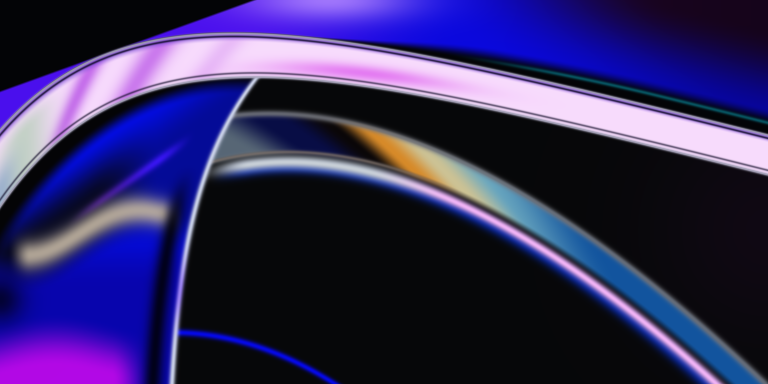
A WebGL 2 fragment shader for this background:

```glsl
#version 300 es
precision highp float;
uniform vec2 u_resolution;
out vec4 outColor;

float line(float d, float width) { return exp(-d * d / (width * width)); }

// Filled span between two signed limits, with soft sides
float span(float d, float lo, float hi, float soft) {
  return smoothstep(lo - soft, lo + soft, d) * (1.0 - smoothstep(hi - soft, hi + soft, d));
}

// Steep start that relaxes into a straight slope
float sweep(float x, float base, float slope, float lift, float decay) {
  return base + slope * x + lift * exp(-decay * x);
}

// Parabola that flattens away from its crest
float arch(float x, vec2 crest, float bend, float relax) {
  float d = x - crest.x;
  return crest.y + bend * d * d / (1.0 + relax * d);
}

// Blue sheet behind the ribbon; h is the height above its lower edge
vec3 sheetColor(vec2 p, float h) {
  vec3 c = mix(vec3(0.29, 0.06, 0.93), vec3(0.04, 0.03, 0.87), smoothstep(0.6, 1.2, p.x));
  vec2 g = (p - vec2(0.86, 0.0)) / vec2(0.22, 0.055);
  c = mix(c, vec3(0.7, 0.53, 1.0), 0.85 * exp(-dot(g, g)));
  c = mix(c, vec3(0.12, 0.02, 0.15), smoothstep(0.02, 0.25, h) * smoothstep(1.1, 1.75, p.x));
  return c * mix(1.0, 0.7, smoothstep(1.2, 2.0, p.x));
}

// Pale ribbon; t runs from its upper to its lower edge
vec3 ribbonColor(float x, float t) {
  vec3 c = vec3(0.97, 0.86, 0.99);
  float u = x + 0.1 * t;
  float streaks = line(u - 0.25, 0.035) + 0.9 * line(u - 0.43, 0.05) + 0.3 * line(u - 0.62, 0.04);
  c = mix(c, vec3(0.74, 0.36, 0.91), min(streaks, 1.0) * 0.85);
  c = mix(c, vec3(0.88, 0.42, 0.94), 0.85 * line(t - 0.72 + 0.35 * (x - 0.85), 0.2) * line(x - 0.95, 0.24));
  c = mix(c, vec3(0.77, 0.82, 0.78), line(x - 0.06, 0.07) * smoothstep(0.0, 0.4, t));
  c = mix(c, vec3(0.45, 0.6, 0.75), 0.6 * line(x, 0.04) * smoothstep(0.3, 0.8, t));
  return mix(c, vec3(0.48, 0.28, 0.85), 0.75 * (1.0 - smoothstep(0.04, 0.2, t)));
}

// Folded glass at the left; stem is the x of its right edge
vec3 glassColor(vec2 p, float stem) {
  float fold = 0.655 - 0.105 * smoothstep(0.05, 0.4, p.x) + 0.012 * sin(p.x * 16.0);
  float streak = p.y - 0.56 + 0.7 * (p.x - 0.21);
  vec3 c = mix(vec3(0.01, 0.05, 0.93), vec3(0.03, 0.02, 0.68), smoothstep(0.55, 0.75, p.y));
  float shade = smoothstep(-0.18, -0.02, streak) * (1.0 - smoothstep(fold - 0.01, fold + 0.1, p.y));
  c = mix(c, vec3(0.025, 0.03, 0.09), shade * (0.95 - 0.55 * smoothstep(0.24, 0.42, p.x)));
  c += vec3(0.2, 0.04, 0.35) * line(streak, 0.014) * span(p.x, 0.22, 0.46, 0.05);
  float crease = line(p.y - fold, 0.037) * span(p.x, 0.05, 0.45, 0.03);
  c = mix(c, vec3(0.74, 0.69, 0.62), crease * 0.92);
  float blush = smoothstep(0.84, 0.98, p.y + 0.025 * sin(p.x * 11.0));
  c = mix(c, vec3(0.7, 0.03, 0.9), blush * (1.0 - smoothstep(0.29, 0.4, p.x)));
  c *= 1.0 - 0.7 * line(p.x, 0.06) * line(p.y - 0.78, 0.06);
  return c * (1.0 - 0.85 * line(p.x - stem + 0.05, 0.024) * smoothstep(0.42, 0.6, p.y));
}

// Spectrum inside the thin arch; s runs from outer to inner edge
vec3 spectrumColor(float x, float s) {
  float u = x - 0.2 * s;
  vec3 c = mix(vec3(0.34, 0.4, 0.46), vec3(0.03, 0.05, 0.27), smoothstep(0.5, 0.65, u));
  c = mix(c, vec3(0.04, 0.025, 0.03), smoothstep(0.7, 0.83, u));
  c = mix(c, vec3(0.84, 0.54, 0.16), smoothstep(0.83, 0.94, u));
  c = mix(c, vec3(0.8, 0.76, 0.58), smoothstep(0.94, 1.07, u));
  c = mix(c, vec3(0.42, 0.66, 0.75), smoothstep(1.07, 1.25, u));
  return mix(c, vec3(0.07, 0.33, 0.62), smoothstep(1.22, 1.55, u + 0.1 * s));
}

void main() {
  // Height is one unit; y runs downward from the top edge
  vec2 p = vec2(gl_FragCoord.x, u_resolution.y - gl_FragCoord.y) / u_resolution.y;
  float x = p.x, y = p.y;
  float top = sweep(x, -0.158, 0.254, 0.497, 2.8);
  float bottom = sweep(x, -0.057, 0.255, 0.596, 2.87);
  float tilt = inversesqrt(1.0 + pow(0.255 - 1.55 * exp(-2.84 * x), 2.0));
  float below = (y - bottom) * tilt, above = (top - y) * tilt;
  float stem = 0.43 + 0.234 * exp(-3.25 * (y - 0.208));

  // Dark ground and low blue arc
  vec3 color = vec3(0.025, 0.028, 0.034);
  color += vec3(0.035, 0.005, 0.04) * line(x - 2.0, 0.3) * line(y - 0.6, 0.3);
  color = mix(color, vec3(0.02, 0.03, 0.9), line(y - arch(x, vec2(0.45, 0.866), 0.75, 0.0), 0.009));

  // Thin arch: spectrum, outer rim, bright inner rim and its blue fringe
  float outer = arch(x, vec2(0.7, 0.291), 0.56, 0.26);
  float inner = arch(x, vec2(0.75, 0.422), 0.62, 0.3);
  float lean = inversesqrt(1.0 + pow(0.9 * (x - 0.72), 2.0));
  float dOut = (y - outer) * lean, dIn = (y - inner) * lean;
  float s = clamp((y - outer) / (inner - outer), 0.0, 1.0);
  float body = smoothstep(-0.003, 0.012, dOut) * (1.0 - smoothstep(-0.035, -0.012, dIn));
  color = mix(color, spectrumColor(x, s), body);
  color = mix(color, vec3(0.45, 0.46, 0.49), 0.85 * line(dOut - 0.005, 0.009));
  color = mix(color, vec3(0.02, 0.14, 0.6), line(dIn - 0.014, 0.017) * smoothstep(0.54, 0.65, x));
  vec3 rim = mix(vec3(0.78, 0.81, 0.84), vec3(0.94, 0.7, 0.96), smoothstep(0.95, 1.2, x));
  color = mix(color, rim, line(dIn, mix(0.017, 0.012, smoothstep(0.9, 1.3, x))) * smoothstep(0.5, 0.65, x));
  color = mix(color, vec3(0.5, 0.45, 0.42), 0.7 * line(dIn + 0.026, 0.005) * (1.0 - smoothstep(0.95, 1.3, x)));

  // Folded glass and bright stem
  float gap = mix(0.055, 0.015, smoothstep(0.1, 0.6, x));
  vec3 glass = mix(vec3(0.015, 0.016, 0.025), glassColor(p, stem), smoothstep(gap - 0.02, gap + 0.03, below));
  color = mix(color, glass, step(0.0, below) * (1.0 - smoothstep(-0.003, 0.003, x - stem)));
  vec3 edge = mix(vec3(0.78, 0.81, 0.9), vec3(0.6, 0.5, 0.95), line(y - 0.76, 0.08));
  color = mix(color, edge, line(x - stem, 0.008) * step(0.0, below));

  // Blue sheet with a teal lower trace
  float h = top - 0.028 * smoothstep(0.75, 1.7, x) - y;
  float fade = 0.006 + 0.035 * smoothstep(0.8, 1.3, x);
  float sheet = smoothstep(0.0, fade, h) * smoothstep(-0.004, 0.004, y - 0.117 + 0.36 * (x - 0.339));
  vec3 ground = mix(color, vec3(0.012, 0.014, 0.025), smoothstep(0.0, 0.006, above));
  color = mix(ground, sheetColor(p, h), sheet);
  color = mix(color, vec3(0.03, 0.4, 0.46), 0.8 * line(h - 0.004, 0.005) * smoothstep(1.15, 1.5, x));

  // Ribbon with fine paired edges
  float t = (y - top) / (bottom - top);
  color = mix(color, ribbonColor(x, t), smoothstep(-0.003, 0.003, -above) * (1.0 - smoothstep(-0.003, 0.003, below)));
  color = mix(color, vec3(0.06, 0.04, 0.15), 0.8 * line(above + 0.008, 0.003) + 0.6 * line(below + 0.011, 0.003));
  color = mix(color, vec3(0.66, 0.65, 0.74), 0.85 * line(above, 0.0035) + 0.9 * line(below, 0.004));
  outColor = vec4(color, 1.0);
}
```
